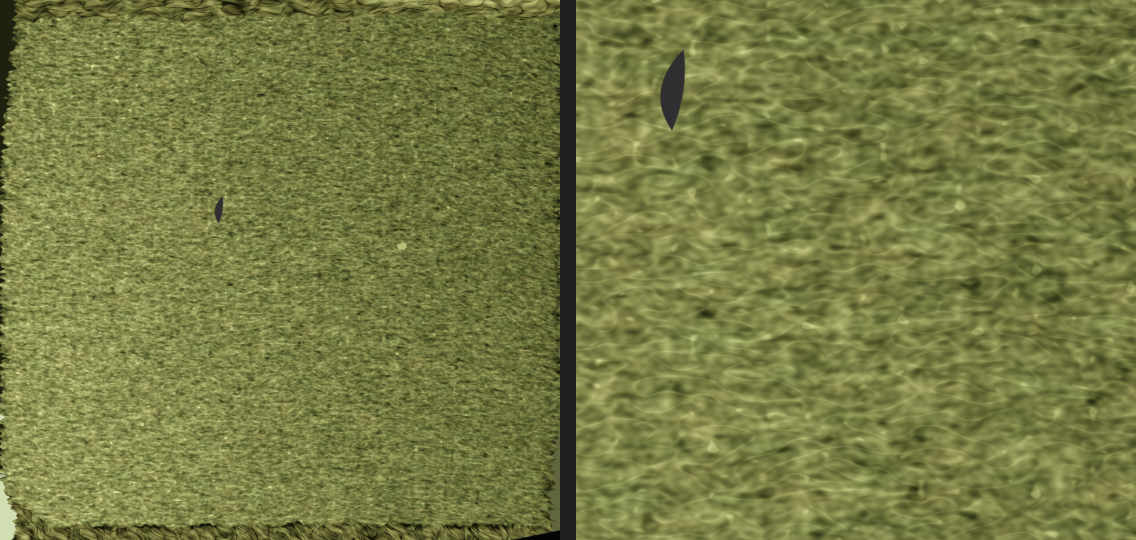
Left, the full canvas; right, a detail of the centre.
A Shadertoy shader for this texture:

```glsl
// A pressed bale of matted olive fibres with frayed edges, a dark blade and pale chips.

vec2 randomGradient(vec2 cell) {
    vec3 h = fract(vec3(cell.xyx) * vec3(0.1031, 0.1030, 0.0973));
    h += dot(h, h.yzx + 33.33);
    float angle = 6.2832 * fract((h.x + h.y) * h.z);
    return vec2(cos(angle), sin(angle));
}

float gradientNoise(vec2 p) {
    vec2 i = floor(p), f = fract(p);
    vec2 u = f * f * f * (f * (f * 6.0 - 15.0) + 10.0);
    vec2 e = vec2(0.0, 1.0);
    float a = dot(randomGradient(i), f);
    float b = dot(randomGradient(i + e.yx), f - e.yx);
    float c = dot(randomGradient(i + e.xy), f - e.xy);
    float d = dot(randomGradient(i + e.yy), f - e.yy);
    return mix(mix(a, b, u.x), mix(c, d, u.x), u.y);
}

float fall(float lo, float hi, float x) {
    return 1.0 - smoothstep(lo, hi, x);
}

// Olive ramp: blue grows faster than red and green towards the light
vec3 olive(float tone) {
    tone = clamp(tone, 0.07, 0.9);
    return vec3(tone - 0.02, tone, 0.34 * tone + 0.40 * tone * tone);
}

// Short broken streaks that bend down towards both sides
float fibreTone(vec2 p) {
    float bend = p.x - 0.45;
    vec2 q = p + vec2(0.0, 0.2 * bend * bend * bend);
    q.y += 0.006 * gradientNoise(p * 9.0) + 0.0025 * gradientNoise(p * 45.0);
    float tone = 0.0, weight = 0.16;
    vec2 freq = vec2(46.0, 125.0);
    for (int i = 0; i < 3; i++) {
        tone += weight * gradientNoise(q * freq + 17.3 * float(i));
        freq *= vec2(1.8, 1.4);
    }
    tone += 0.09 * gradientNoise(q * vec2(17.0, 48.0) + 5.0);
    tone += 0.03 * gradientNoise(q * vec2(5.0, 14.0));
    // Thin pale strands, dark pits and bright specks
    float strand = abs(gradientNoise(q * vec2(38.0, 95.0) + 90.0));
    tone += 0.07 * fall(0.0, 0.12, strand) - 0.022;
    tone -= 0.15 * smoothstep(0.25, 0.55, gradientNoise(q * vec2(55.0, 115.0) + 71.0));
    tone += 0.17 * smoothstep(0.36, 0.55, gradientNoise(q * vec2(85.0, 125.0) + 43.0));
    return tone;
}

// Coarse torn flakes for the top and bottom rims
float flakeTone(vec2 p, float slant, vec2 freq) {
    vec2 q = vec2(p.x + slant * p.y, p.y - 0.25 * slant * p.x);
    q += 0.014 * vec2(gradientNoise(p * 30.0), gradientNoise(p * 24.0 + 8.0));
    float flakes = smoothstep(-0.25, 0.3, gradientNoise(q * freq)) - 0.5;
    float grain = gradientNoise(q * freq * 2.7 + 9.0);
    float gaps = fall(0.0, 0.09, abs(gradientNoise(q * freq * 0.9 + 31.0)));
    return 0.43 + 0.2 * flakes + 0.26 * grain - 0.17 * gaps;
}

void mainImage(out vec4 fragColor, in vec2 fragCoord) {
    float px = 1.0 / iResolution.y;
    vec2 p = fragCoord * px;
    float width = iResolution.x * px;

    // Lamp from the lower left, fading to the upper right
    vec2 lamp = p - vec2(0.12, 0.3);
    float light = 0.498 - 0.13 * (p.x - 0.5) - 0.05 * (p.y - 0.5);
    light += 0.04 * exp(-6.0 * dot(lamp, lamp));
    light -= 0.04 * fall(0.0, 0.15, p.x) * smoothstep(0.6, 1.0, p.y);
    float tone = light + fibreTone(p) * (1.1 - 0.2 * p.x);

    // Ragged side edges with horizontal tufts
    float fray = 0.012 * gradientNoise(p * vec2(14.0, 55.0))
               + 0.014 * gradientNoise(p * vec2(35.0, 130.0) + 7.0);
    float leftEdge = 0.001 + 0.026 * smoothstep(0.65, 1.0, p.y) + 0.028 * fall(0.03, 0.13, p.y);
    float rightEdge = width + 0.003 - 0.018 * fall(0.12, 0.24, p.y);
    float inside = min(p.x - leftEdge, rightEdge - p.x) + fray;
    float sideShade = smoothstep(-0.25, 0.4, gradientNoise(p * vec2(40.0, 90.0) + 3.0));
    tone -= 0.34 * sideShade * exp(-max(inside, 0.0) / 0.011);

    // Flaky top rim with an uneven lower border
    float rimFray = 0.020 * gradientNoise(p * vec2(20.0, 12.0) + 2.0)
                  + 0.012 * gradientNoise(p * vec2(55.0, 40.0) + 6.0);
    float topRim = smoothstep(0.966, 0.972, p.y + rimFray);
    float topFlakes = flakeTone(p, 0.5, vec2(22.0, 68.0));
    topFlakes += 0.2 * smoothstep(0.985, 1.0, p.y) * smoothstep(0.6, 0.75, p.x);
    tone = mix(tone, topFlakes, topRim);

    // Bottom rim: slanted shreds under a broken shadow line
    float drop = p.y + 0.4 * rimFray + 0.006 * gradientNoise(p * vec2(90.0, 40.0));
    float bottomRim = fall(0.024, 0.030, drop - 0.04 * fall(0.02, 0.1, p.x));
    tone = mix(tone, flakeTone(p, 0.9, vec2(55.0, 38.0)) - 0.02, bottomRim);
    float corner = fall(0.0, 0.13, p.x) * fall(0.02, 0.11, p.y);
    tone += 0.45 * corner * gradientNoise(p * vec2(60.0, 75.0));
    float shadow = exp(-pow((drop - 0.026) / 0.004, 2.0));
    shadow *= smoothstep(-0.3, 0.2, gradientNoise(p * vec2(14.0, 5.0) + 61.0));
    tone -= 0.3 * shadow * smoothstep(0.12, 0.2, p.x) * fall(0.93, 0.99, p.x);

    // Pale chips caught in the mat
    vec2 chip = p - vec2(0.744, 0.544);
    float chipSize = 0.007 + 0.004 * gradientNoise(p * 110.0);
    tone = mix(tone, 0.74, fall(chipSize - 0.5 * px, chipSize + px, length(chip * vec2(0.9, 1.1))));
    float tuft = fall(0.003, 0.013, length(p - vec2(0.737, 0.322)));
    tone += tuft * (0.08 + 0.35 * gradientNoise(p * 130.0));

    vec3 color = olive(tone);
    color.r += 0.03 * gradientNoise(p * vec2(20.0, 60.0) + 50.0) + 0.02 * max(topRim, bottomRim);

    // Backdrop: dark above, white cloth at the lower left, grey at the right
    float cloth = max(fall(0.115, 0.13, p.y), fall(0.012, 0.022, abs(p.y - 0.235)));
    vec3 backdrop = mix(vec3(0.12, 0.13, 0.06), vec3(0.82, 0.87, 0.7), cloth);
    backdrop = mix(backdrop, vec3(0.38, 0.40, 0.25), step(0.5, p.x));
    color = mix(backdrop, color, smoothstep(-0.002, 0.003, inside));
    float wedge = p.y - 0.2 * (p.x - width + 0.09);
    color = mix(color, vec3(0.02), fall(-px, px, wedge));

    // Dark curved blade, pointed at both ends
    float v = (p.y - 0.611) / 0.025;
    float spine = 0.4050 + 0.0035 * v + 0.0035 * v * v;
    float blade = abs(p.x - spine) - 0.007 * (1.0 - v * v);
    color = mix(color, vec3(0.19, 0.18, 0.19), fall(-px, px, blade));

    fragColor = vec4(clamp(color, 0.0, 1.0), 1.0);
}
```
